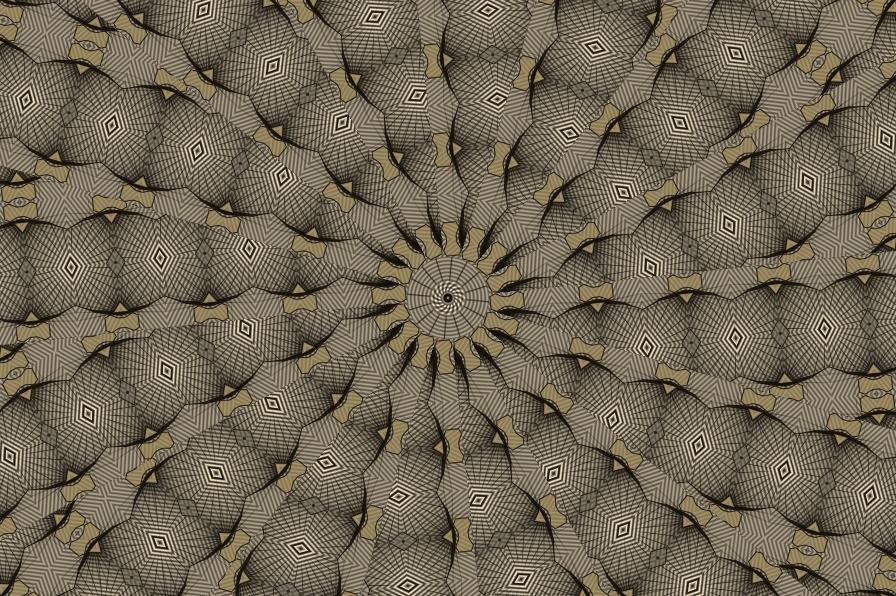
This pattern is drawn by a Shadertoy shader. Its source:

```glsl
// A sixteen-fold rosette of pleated fans, gold bones and fine engraved stripes.
// Each angular wedge is rotated onto one axis, then folded into mirrored cells;
// rays, diamonds and contour lines are drawn with distance functions in a cell.
#define SECTORS 16.0
#define AXIS_ANGLE 0.105
#define CELL vec2(0.150, 0.235)
#define GOLD_START 0.098
#define STRIPE_PERIOD 0.0064
#define RIB_STEP 0.2244
#define CREASE_STEP 0.19
#define FAN_TIP vec2(0.0, 0.034)
#define HUB_RADIUS 0.069

const float TAU = 6.2831853;
const vec3 INK = vec3(0.07, 0.05, 0.025);
const vec3 STONE = vec3(0.53, 0.49, 0.415);
const vec3 PALE = vec3(0.86, 0.81, 0.70);
const vec3 GOLD = vec3(0.58, 0.515, 0.36);

// Coverage of the inside of a signed distance
float fill(float d, float px) { return 1.0 - smoothstep(-px, px, d); }

// Coverage of a line of half width w
float stroke(float d, float w, float px) { return fill(abs(d) - w, px); }

// Rotate every wedge onto the same axis, measured clockwise
vec2 foldWedge(vec2 p) {
    float angle = mod(AXIS_ANGLE - atan(p.y, p.x), TAU / SECTORS);
    return length(p) * vec2(cos(angle), sin(angle));
}

// Mirror the wedge into cells: x from a gold column, y from a gold row
vec2 foldCell(vec2 p) {
    float u = abs(mod(p.x - GOLD_START + 0.5 * CELL.x, CELL.x) - 0.5 * CELL.x);
    float v = 0.5 * CELL.y - abs(mod(p.y, CELL.y) - 0.5 * CELL.y);
    return vec2(u, v);
}

float diamond(vec2 p, vec2 size) {
    return (dot(abs(p) / size, vec2(1.0)) - 1.0) * min(size.x, size.y) * 0.85;
}

// Fine contour lines, fading when too small to resolve
float stripes(float d, float px) {
    float visible = smoothstep(0.8, 2.4, STRIPE_PERIOD / px);
    return visible * sin(TAU * d / STRIPE_PERIOD);
}

// Evenly spaced lines through the origin of q
float rays(vec2 q, float spacing, float width, float px) {
    float angle = atan(q.y, q.x + 0.0001);
    return stroke((fract(angle / spacing) - 0.5) * spacing * length(q), width, px);
}

vec3 cellColor(vec2 c, float r, float px) {
    vec2 toBright = c - 0.5 * CELL;
    vec2 toTip = c - FAN_TIP;
    float reach = length(toTip);
    float spread = length(toBright);
    float foldY = 0.031 + 0.20 * c.x + 0.25 * max(c.x - 0.045, 0.0);
    float field = smoothstep(-0.004, 0.004, c.y - foldY);
    float glow = exp(-spread * spread / 0.0009);

    // Engraved contours, strongest around the bright diamonds
    float contour = stripes(diamond(toBright, vec2(0.020, 0.032)), px);
    vec3 col = mix(STONE, PALE, 0.20 * glow);
    col *= 1.0 + contour * (0.30 + 0.08 * field + 0.34 * glow);

    // Soft pleats beside the gray column, the fan tip and the fan hem
    float pleat = field * exp(-c.x / 0.012);
    float tipShade = exp(-reach / 0.020) * smoothstep(0.024, 0.036, c.y);
    float hem = field * exp(-max(c.y - foldY, 0.0) / 0.010);
    float shade = 0.34 * pleat + 0.55 * tipShade + 0.24 * hem;
    col = mix(col, INK, clamp(shade, 0.0, 0.88));

    // Ribs of the fan, and long creases leaving its tip
    float rib = rays(toBright, RIB_STEP, 0.0007, px) * field;
    col = mix(col, INK, rib * smoothstep(0.014, 0.045, spread) * 0.66);
    float crease = rays(toTip, CREASE_STEP, 0.0010, px);
    crease *= smoothstep(-0.35, -0.05, atan(toTip.y, toTip.x + 0.0001));
    col = mix(col, INK, crease * 0.85 * exp(-reach / 0.050));

    // Kinked main fold, thinning away from the tip
    float foldWidth = mix(0.0034, 0.0008, smoothstep(0.02, 0.07, c.x));
    col = mix(col, INK, 0.88 * stroke(c.y - foldY, foldWidth, px));

    // Concentric diamonds at the bright and gray centres
    float bright = diamond(toBright, vec2(0.009, 0.015));
    col = mix(col, PALE, 0.5 * fill(bright, px));
    col = mix(col, INK, 0.85 * stroke(bright, 0.0012, px));
    col = mix(col, INK, 0.8 * fill(bright + 0.0055, px));
    vec2 toGray = c - vec2(0.0, 0.5 * CELL.y);
    float gray = diamond(toGray, vec2(0.016, 0.024));
    col = mix(col, STONE * (0.80 + 0.15 * contour), fill(gray, px));
    col = mix(col, INK, 0.75 * stroke(gray, 0.0009, px));
    col = mix(col, INK, 0.8 * fill(length(toGray) - 0.0028, px));

    // Gold bone with a small gold tip above it, none beside the hub
    float flare = 0.0085 + 0.006 * smoothstep(0.004, 0.020, c.x);
    flare -= 0.5 * max(c.x - 0.020, 0.0);
    float bone = max(abs(c.y - 0.016) - flare, c.x - 0.028);
    float tip = max(c.x * 0.8 + (c.y - 0.052) * 0.6, 0.034 - c.y);
    tip += 0.1 * (1.0 - smoothstep(0.13, 0.14, r));
    float gold = min(bone, tip);
    col = mix(col, GOLD * (1.0 + 0.10 * contour), fill(gold, px));
    col = mix(col, INK, 0.8 * stroke(gold, 0.0010, px));

    // Thin outline echoing the bone
    return mix(col, INK, 0.4 * stroke(bone - 0.007, 0.0005, px));
}

void mainImage(out vec4 fragColor, in vec2 fragCoord) {
    float px = 1.0 / iResolution.y;
    vec2 p = (fragCoord - 0.5 * iResolution.xy) * px;
    float r = length(p);
    vec2 wedge = foldWedge(p);
    vec3 col = cellColor(foldCell(wedge), r, px * 0.6);

    // Thin seam where wedges meet
    float seam = stroke(wedge.y, 0.0006, px) * smoothstep(0.10, 0.14, r);
    col = mix(col, INK, 0.35 * seam);

    // Pale hub with spokes, spiral stripes and a dark eye
    vec3 hub = STONE * (1.0 + 0.30 * stripes(r, px));
    float spoke = stroke(wedge.y - 0.2 * wedge.x, 0.0008, px);
    hub = mix(hub, INK, 0.85 * spoke * smoothstep(0.026, 0.034, r));
    float spiral = sin(SECTORS * atan(p.y, p.x) + r * 500.0);
    float swirl = smoothstep(0.009, 0.014, r) * fill(r - 0.028, 0.004);
    hub *= 1.0 + 0.5 * spiral * swirl;
    hub = mix(hub, INK, fill(r - 0.008, px) * (1.0 - fill(r - 0.002, px)));
    col = mix(col, hub, fill(r - HUB_RADIUS, px));
    fragColor = vec4(col, 1.0);
}
```
